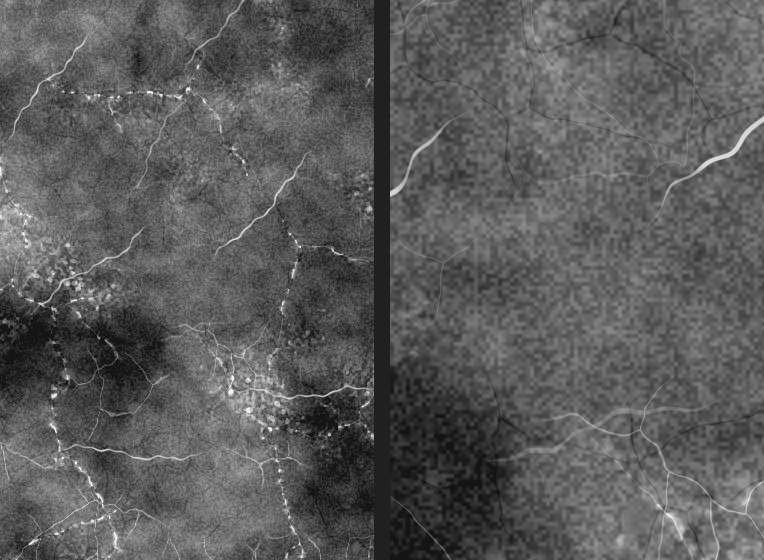
Left: the whole. Right: its middle third, enlarged.
This texture is drawn by a Shadertoy shader. Its source:

```glsl
// Dark grey weathered marble: cloudy mottled stone with fine grain, pale clumps,
// crumbly chains and hairlines along warped cell borders, and a few long white
// cracks whose paths are layered sines.

#define BASE_TONE 0.318
#define CRACK_TONE 0.88
#define CRACK_COUNT 8
#define CRACK_WIDTH 0.0015
#define GRAIN_AMOUNT 0.20
#define MOTTLE_AMOUNT 0.28
#define CLUMP_AMOUNT 0.24
#define CHAIN_AMOUNT 0.50
#define HAIR_AMOUNT 0.26
#define WARP_AMOUNT 0.09

float hash(vec2 p) {
    vec3 q = fract(p.xyx * 0.1031);
    q += dot(q, q.yzx + 33.33);
    return fract((q.x + q.y) * q.z);
}

float noise(vec2 p) {
    vec2 cell = floor(p), f = fract(p);
    f = f * f * (3.0 - 2.0 * f);
    vec2 e = vec2(0.0, 1.0);
    return mix(mix(hash(cell), hash(cell + e.yx), f.x),
               mix(hash(cell + e.xy), hash(cell + e.yy), f.x), f.y);
}

float fbm(vec2 p) {
    float sum = 0.0, weight = 0.5;
    for (int i = 0; i < 5; i++) {
        sum += weight * noise(p);
        p = mat2(1.6, 1.2, -1.2, 1.6) * p + 7.0;
        weight *= 0.5;
    }
    return sum / 0.97;
}

// Cellular noise: x = distance to border, y = distance to centre, z = cell id
vec3 cells(vec2 p) {
    vec2 cell = floor(p), near1 = vec2(8.0), near2 = vec2(8.0);
    float id = 0.0;
    for (int j = -1; j <= 1; j++)
    for (int i = -1; i <= 1; i++) {
        vec2 c = cell + vec2(i, j);
        vec2 r = c + vec2(hash(c), hash(c + 57.0)) - p;
        if (dot(r, r) < dot(near1, near1)) {
            near2 = near1;
            near1 = r;
            id = hash(c + 113.0);
        } else if (dot(r, r) < dot(near2, near2)) {
            near2 = r;
        }
    }
    float border = dot(0.5 * (near1 + near2), normalize(near2 - near1));
    return vec3(border, length(near1), id);
}

float stroke(float d, float width, float pixel) {
    return 1.0 - smoothstep(max(width - pixel, 0.0), width + pixel, d);
}

// Long cracks: steep in the upper part, nearly level in the lower part
float cracks(vec2 p, float aspect, float pixel) {
    float light = 0.0;
    for (int i = 0; i < CRACK_COUNT; i++) {
        float k = float(i);
        float spread = fract(0.3 + 0.618 * k);
        vec2 centre = vec2(aspect * mix(0.12, 0.88, spread),
                           0.19 + 0.77 * k / float(CRACK_COUNT - 1));
        float strength = 0.25 + 0.75 * smoothstep(0.0, 0.22, abs(spread - 0.5));
        float angle = mix(0.02, 0.95, smoothstep(0.3, 0.6, centre.y))
                    + 0.3 * (hash(vec2(k, 5.0)) - 0.5);
        vec2 dir = vec2(cos(angle), sin(angle)), d = p - centre;
        float along = dot(d, dir);
        float path = 0.007 * sin(along * 28.0 + k * 2.0)
                   + 0.003 * sin(along * 83.0 + k * 5.0)
                   + 0.0013 * sin(along * 217.0 + k);
        float across = abs(dot(d, vec2(-dir.y, dir.x)) + path);
        float reach = mix(0.05, 0.14, strength);
        float taper = 1.0 - smoothstep(0.55, 1.0, abs(along) / reach);
        float wear = 0.55 + 0.45 * noise(vec2(along * 70.0, k * 9.0));
        float width = CRACK_WIDTH * wear * (0.3 + 0.7 * taper);
        light = max(light, strength * wear * sqrt(taper) * stroke(across, width, pixel));
    }
    return light;
}

void mainImage(out vec4 fragColor, in vec2 fragCoord) {
    float pixel = 1.0 / iResolution.y;
    vec2 p = fragCoord * pixel;
    vec2 warp = vec2(fbm(p * 9.0), fbm(p * 9.0 + 31.0)) - 0.5;
    vec2 q = p + WARP_AMOUNT * warp;
    float calm = 1.0 - smoothstep(0.12, 0.42, length(p - vec2(0.4, 0.66)));
    float low = 1.0 - smoothstep(0.3, 0.6, p.y);

    // Stone body: clouds, mottling, grain
    float tone = BASE_TONE + 0.025 * calm - 0.02 * low;
    tone += (fbm(p * 5.0 + 3.0) - 0.5) * mix(0.75, 0.35, calm);
    tone += (fbm(p * 32.0) - 0.5) * MOTTLE_AMOUNT;
    tone += (noise(p * 420.0) - 0.5) * GRAIN_AMOUNT;

    // Broad dark streak near the top
    float streak = (p.x - 0.245 - 0.25 * (p.y - 0.86) + 0.1 * warp.x) / 0.018;
    tone -= 0.13 * exp(-streak * streak) * smoothstep(0.8, 0.92, p.y);

    // Pale granular clumps with small white flakes
    float clump = smoothstep(0.52, 0.75, fbm(p * 6.0 + 20.0)) * (1.0 - 0.6 * calm);
    tone += CLUMP_AMOUNT * clump * smoothstep(0.35, 0.75, noise(p * 190.0));
    vec3 flake = cells(p * 58.0 + 2.0 * warp);
    float size = 0.45 * flake.z * clump;
    tone += 0.4 * step(0.6, flake.z) * clump
          * (1.0 - smoothstep(size - 0.08, size + 0.08, flake.y));

    // Smooth round pebbles
    vec3 pebble = cells(p * 8.0 + 0.4 * warp);
    float disc = step(0.87, pebble.z) * stroke(pebble.y / 8.0, 0.011, 2.0 * pixel);
    tone = mix(tone, 0.41 + 0.2 * (tone - 0.35), 0.75 * disc * low);

    // Crumbly chains with dark pits
    float chain = cells(q * 4.5).x / 4.5;
    float broken = smoothstep(0.42, 0.62, noise(p * 7.0 + 4.0));
    float band = exp(-chain / 0.004) * broken;
    tone += CHAIN_AMOUNT * band * smoothstep(0.5, 0.75, noise(p * 170.0 + 9.0));
    tone -= 0.2 * band * smoothstep(0.55, 0.75, noise(p * 110.0));
    tone += 0.16 * broken * stroke(chain, 0.0007, pixel);

    // Pale hairlines and faint dark scratches
    float hair = cells(q * vec2(13.0, 9.0)).x / 11.0;
    tone += HAIR_AMOUNT * stroke(hair, 0.0005, pixel) * mix(0.35, 1.0, low)
          * smoothstep(0.48, 0.7, noise(p * 12.0 + 15.0));
    float scratch = cells(mat2(12.0, 9.0, -9.0, 12.0) * q).x / 15.0;
    tone -= 0.08 * stroke(scratch, 0.0008, pixel) * smoothstep(0.4, 0.7, noise(p * 10.0));

    tone = mix(max(tone, 0.08), CRACK_TONE, cracks(p + 0.015 * warp, iResolution.x * pixel, pixel));
    fragColor = vec4(vec3(clamp(tone, 0.0, 0.95)), 1.0);
}
```
